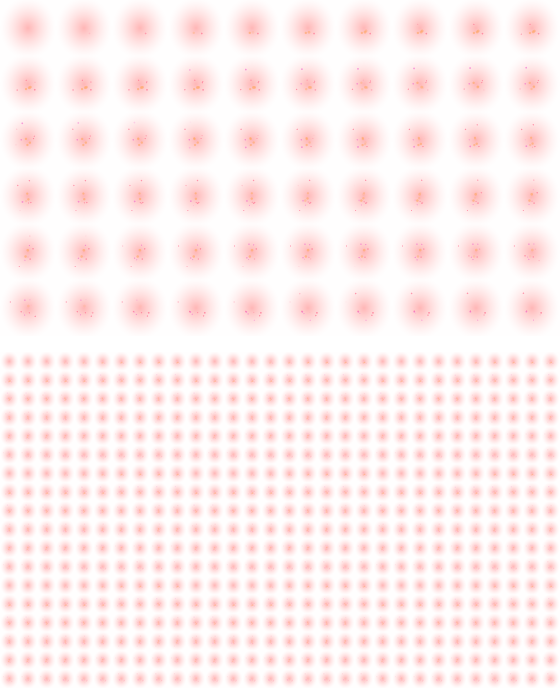
Top, the tile; bottom, the same tile 3 across and 3 down.
This pattern is drawn by a WebGL 2 fragment shader. Its source:

```glsl
#version 300 es
precision highp float;
// Ten by six grid of soft pink glows, with tiny sparks drifting from cell to cell like frames.
uniform vec2 u_resolution;
out vec4 fragColor;

float hash(float n) {
    return fract(sin(n * 12.9898) * 43758.5453);
}

// Oval falloff around the cell centre, slightly taller than wide
float glow(vec2 p) {
    float r = length(p / vec2(0.95, 1.05));
    return pow(max(1.0 - r / 0.53, 0.0), 1.5);
}

// Pink, magenta or orange by kind
vec3 sparkColor(float kind) {
    vec3 pink = mix(vec3(1.0, 0.42, 0.55), vec3(0.95, 0.42, 0.8), step(0.6, kind));
    return mix(pink, vec3(1.0, 0.66, 0.42), step(0.84, kind));
}

void main() {
    const vec2 grid = vec2(10.0, 6.0);
    vec2 uv = gl_FragCoord.xy / u_resolution * grid;
    vec2 cell = floor(uv);
    vec2 p = fract(uv) - 0.5;
    float pixel = grid.y / u_resolution.y;

    // Frames run left to right, then from the top row down
    float frame = cell.x + grid.x * (grid.y - 1.0 - cell.y);

    vec3 color = mix(vec3(1.0, 0.995, 0.995), vec3(1.0, 0.715, 0.715), glow(p));

    // Sparks: each is born at some frame, drifts slowly and fades
    for (int i = 0; i < 38; i++) {
        float id = float(i) + 1.0;
        float birth = 1.0 + 1.45 * float(i);
        float life = 10.0 + 9.0 * hash(id + 50.3);
        float age = (frame - birth) / life;
        if (age < 0.0 || age > 1.0) continue;

        float kind = hash(id + 91.7);
        float orange = step(0.84, kind);
        float angle = 6.2832 * hash(id + 7.1);
        float reach = mix(0.07 + 0.26 * hash(id + 23.9), 0.06, orange);
        vec2 start = reach * vec2(cos(angle), sin(angle)) - vec2(0.02, 0.03);
        vec2 drift = vec2(hash(id + 64.2) - 0.5, hash(id + 37.6) - 0.2) * 0.1;

        float radius = 0.008 + 0.007 * hash(id + 12.4) + 0.01 * orange;
        float d = length(p - start - drift * age);
        float cover = clamp((radius - d) / pixel + 0.5, 0.0, 1.0);
        float fade = smoothstep(0.0, 0.15, age + 0.05) * (1.0 - smoothstep(0.6, 1.0, age));
        color = mix(color, sparkColor(kind), cover * fade * 0.65);
    }

    fragColor = vec4(color, 1.0);
}
```
